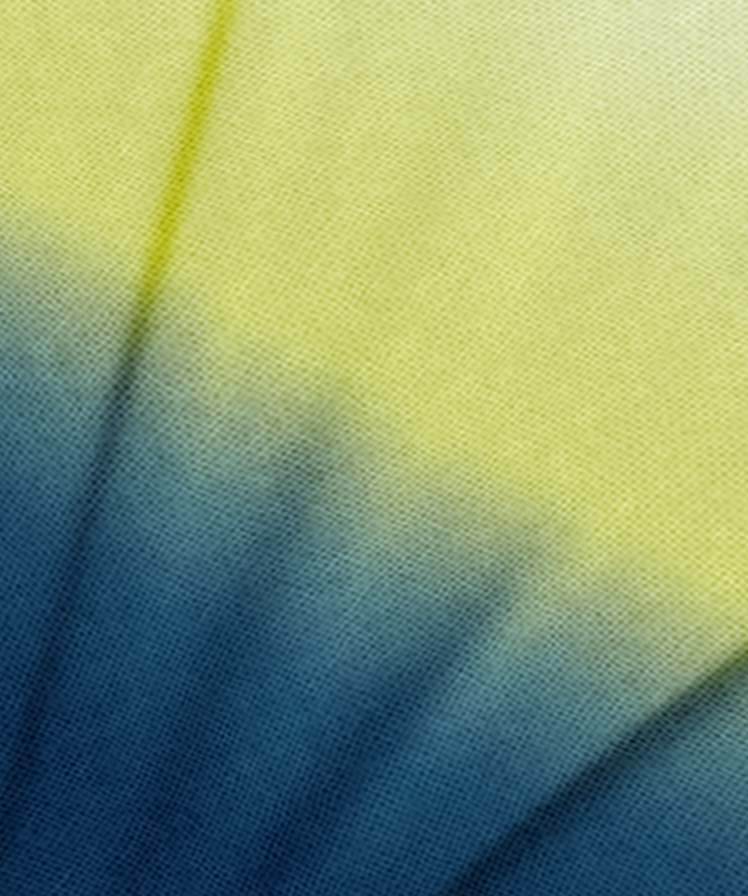
Reproduce this texture procedurally as a Shadertoy shader.

```glsl
// Dip-dyed woven cloth: pale yellow melting into deep blue along a diagonal.
// A colour ramp follows the dye line, soft creases fan out from the lower left,
// and a fine plain weave, bent by gradient noise, covers the surface.

vec2 hashGradient(vec2 cell) {
    vec3 h = fract(vec3(cell.xyx) * vec3(0.1031, 0.103, 0.0973));
    h += dot(h, h.yzx + 33.33);
    return 2.0 * fract((h.xx + h.yz) * h.zy) - 1.0;
}

float gradientNoise(vec2 p) {
    vec2 i = floor(p), f = fract(p);
    vec2 u = f * f * f * (f * (f * 6.0 - 15.0) + 10.0);
    float low = mix(dot(hashGradient(i), f),
                    dot(hashGradient(i + vec2(1, 0)), f - vec2(1, 0)), u.x);
    float high = mix(dot(hashGradient(i + vec2(0, 1)), f - vec2(0, 1)),
                     dot(hashGradient(i + vec2(1, 1)), f - vec2(1, 1)), u.x);
    return mix(low, high, u.y);
}

// Soft band of the given width around the line x = start + slope * y
float band(vec2 p, float start, float slope, float width) {
    float s = (p.x - start - slope * p.y) / (width * sqrt(1.0 + slope * slope));
    return exp(-s * s);
}

vec3 dyeRamp(float d) {
    vec3 c = mix(vec3(0.05, 0.18, 0.32), vec3(0.10, 0.28, 0.40), smoothstep(-0.55, -0.27, d));
    c = mix(c, vec3(0.29, 0.46, 0.49), smoothstep(-0.32, -0.11, d));
    c = mix(c, vec3(0.56, 0.64, 0.50), smoothstep(-0.16, 0.01, d));
    return mix(c, vec3(0.81, 0.83, 0.46), smoothstep(-0.04, 0.12, d));
}

// Rows fall to the right, columns climb along the folds; stitches vary in strength
float weave(vec2 p) {
    vec2 bend = vec2(gradientNoise(p * 2.3 + 4.0), gradientNoise(p * 2.3 + 11.0)) * 0.05;
    bend += vec2(gradientNoise(p * 30.0), gradientNoise(p * 30.0 + 19.0)) * 0.004;
    vec2 g = mat2(cos(0.5), sin(0.5), -sin(0.5), cos(0.5)) * (p + bend);
    g = vec2(g.x - 0.15 * g.y * g.y, g.y) / vec2(0.0078, 0.0070);
    float rows = cos(6.28318 * g.y), columns = cos(6.28318 * g.x);
    float knots = sin(3.14159 * g.x) * sin(3.14159 * g.y);
    float uneven = 1.0 + 0.9 * gradientNoise(g * 0.23);
    float threads = gradientNoise(g * vec2(0.22, 1.3)) + gradientNoise(g * vec2(1.3, 0.22) + 7.0);
    float detail = 1.0 - smoothstep(0.0025, 0.005, 1.0 / iResolution.y);
    return detail * (uneven * (0.55 * rows + 0.5 * columns + 0.45 * knots)
                     + 0.9 * threads + 0.7 * gradientNoise(g * 1.1 + 31.0));
}

void mainImage(out vec4 fragColor, in vec2 fragCoord) {
    vec2 p = fragCoord / iResolution.y;

    // Folds, from left to right
    float sharpFold = band(p, -0.016, 0.27, 0.014);
    float sharpHalo = band(p, -0.010, 0.27, 0.035);
    float middleFold = band(p, 0.14, 0.42, 0.034) * (1.0 - 0.55 * smoothstep(0.45, 0.65, p.y));
    float wideFold = band(p, 0.278, 0.786, 0.034) * (1.0 - smoothstep(0.2, 0.5, p.y));
    float ridges = band(p, 0.24, 0.47, 0.035)
                 + band(p, 0.355, 0.77, 0.035) * (1.0 - smoothstep(0.3, 0.55, p.y))
                 + 0.6 * band(p, 0.10, 0.25, 0.025);

    // Right-hand fold: crisp above, with a long shadow underneath
    float rise = p.x - 0.52;
    float cornerSide = (p.y - 0.015 - 0.91 * rise + 0.35 * rise * rise) * 0.76;
    float cornerWidth = cornerSide > 0.0 ? 0.013 : 0.032;
    float cornerFold = exp(-pow(cornerSide / cornerWidth, 2.0));
    float underCorner = 1.0 - smoothstep(-0.025, 0.008, cornerSide);

    // Height above the dye line, displaced by the folds
    float d = p.y - 0.71 + 0.57 * p.x;
    d += 0.016 * gradientNoise(vec2(p.x - 0.4 * p.y, p.y * 0.35) * 9.0);
    d += 0.008 * gradientNoise(p * 22.0);
    d += 0.022 * ridges - 0.02 * middleFold - 0.03 * wideFold - 0.06 * underCorner;
    float yellow = smoothstep(-0.1, 0.12, d);
    vec3 color = dyeRamp(d);

    // Pale bloom toward the upper right
    color = mix(color, vec3(0.85, 0.87, 0.66), 0.75 * smoothstep(0.12, 0.8, d));
    color = mix(color, vec3(0.88, 0.89, 0.76),
                0.6 * smoothstep(0.35, 0.0, length((p - vec2(0.83, 1.0)) * vec2(0.8, 1.6))));

    // Crease shading: saturated in yellow, dark in blue
    vec3 creaseTint = mix(vec3(0.5, 0.58, 0.66), vec3(0.89, 0.88, 0.16), yellow);
    vec3 softTint = mix(vec3(0.72, 0.78, 0.83), vec3(0.95, 0.96, 0.84), yellow);
    float sharpFade = mix(0.7, 1.0, smoothstep(0.12, 0.0, abs(p.y - 0.75) - 0.16));
    color *= mix(vec3(1.0), creaseTint, 0.85 * sharpFold * sharpFade);
    color *= mix(vec3(1.0), softTint, 0.5 * sharpHalo);
    color *= mix(vec3(1.0), softTint, 0.7 * middleFold);
    color *= mix(vec3(1.0), softTint, 0.95 * wideFold);
    vec3 cornerTint = mix(vec3(0.34, 0.45, 0.52), vec3(0.6, 0.66, 0.36), yellow);
    color *= mix(vec3(1.0), cornerTint, 0.85 * cornerFold);
    color *= 1.0 + ridges * mix(0.07, 0.015, yellow);

    // Broad cloth undulation and woven threads
    color *= 1.0 + 0.03 * gradientNoise(vec2(p.x - 0.38 * p.y, p.y * 0.2) * 16.0);
    float transition = exp(-pow((d + 0.06) / 0.14, 2.0));
    color += weave(p) * mix(vec3(0.042, 0.052, 0.055), vec3(0.042, 0.04, 0.075), yellow)
           * (1.0 + 0.5 * transition);

    fragColor = vec4(clamp(color, 0.0, 1.0), 1.0);
}
```
